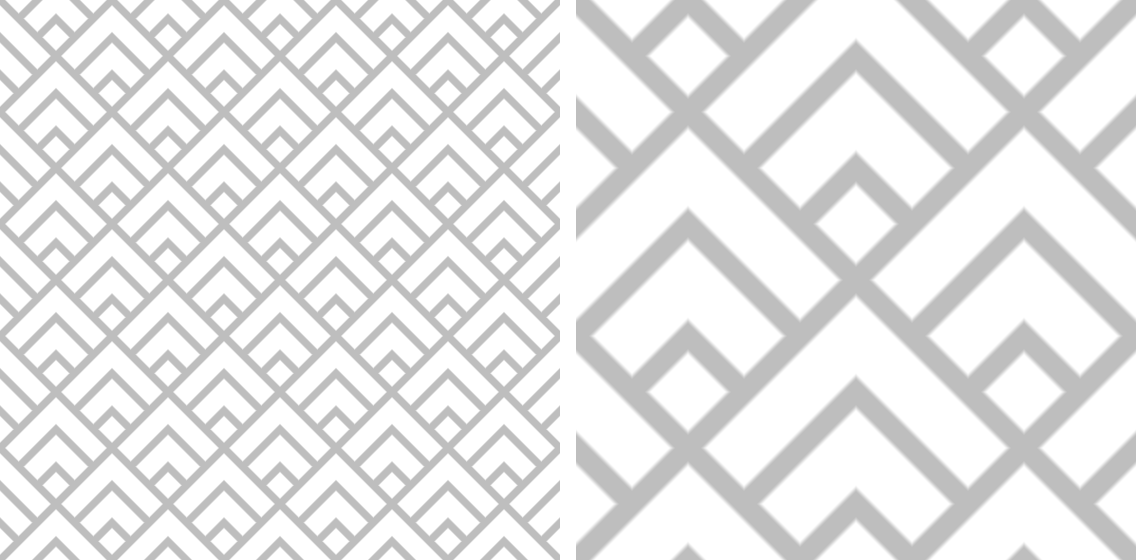
Left: the whole. Right: its middle third, enlarged.
Write a WebGL 2 fragment shader that draws this pattern.

```glsl
#version 300 es
precision highp float;
// Seamless lattice of grey diamonds, each holding two nested chevrons.

uniform vec2 u_resolution;
out vec4 fragColor;

const float REPEATS = 5.0;       // whole diamonds across and down
const float BANDS = 3.0;         // equal steps from bottom corner to top corner
const float LINE_WIDTH = 0.094;  // as a fraction of the diamond side
const float SOFTNESS = 0.0035;   // edge blur, as a fraction of the canvas
const vec3 GROUND = vec3(1.0);
const vec3 LINE = vec3(0.745);

// Distance from x to the nearest whole number.
float nearestWhole(float x) {
    return abs(fract(x + 0.5) - 0.5);
}

// Distance to the line work, measured in diamond sides.
float lineDistance(vec2 p) {
    // Diagonal axes: each unit cell is a diamond standing on its corner.
    vec2 diagonal = vec2(p.y + p.x, p.y - p.x);
    vec2 cell = fract(diagonal);
    float border = min(nearestWhole(diagonal.x), nearestWhole(diagonal.y));
    // Square level sets around the bottom corner form the chevrons.
    float chevron = nearestWhole(max(cell.x, cell.y) * BANDS) / BANDS;
    return min(border, chevron);
}

void main() {
    vec2 uv = gl_FragCoord.xy / u_resolution;
    float sidesPerCanvas = REPEATS * sqrt(2.0);
    float pixel = 1.0 / min(u_resolution.x, u_resolution.y);

    // Soft edge, never narrower than a pixel.
    float halfEdge = 0.5 * max(SOFTNESS, 1.5 * pixel) * sidesPerCanvas;
    float edge = lineDistance(uv * REPEATS) - 0.5 * LINE_WIDTH;
    float ink = 1.0 - smoothstep(-halfEdge, halfEdge, edge);

    fragColor = vec4(mix(GROUND, LINE, ink), 1.0);
}
```
